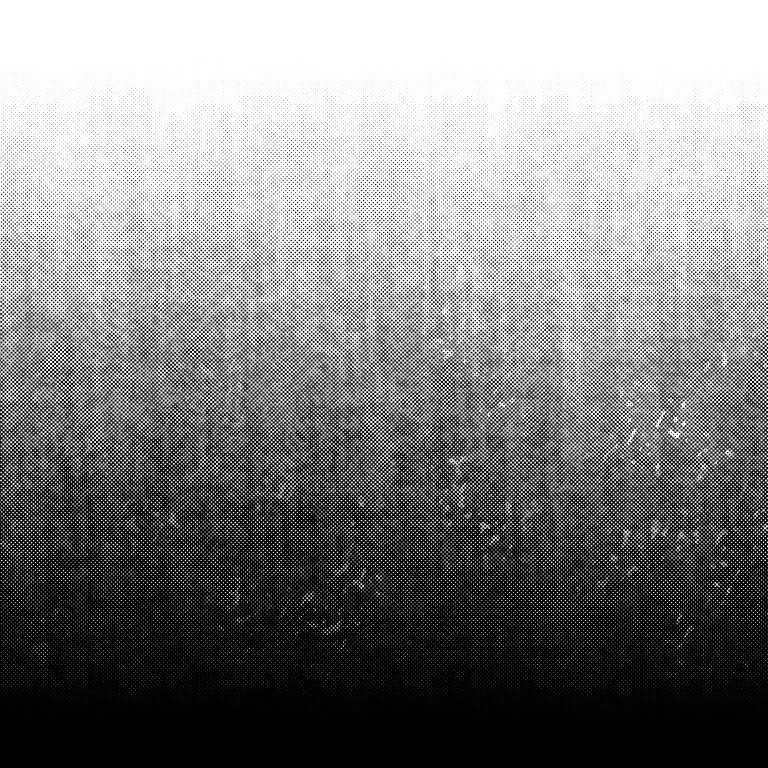
Reproduce this background procedurally as a Shadertoy shader.

```glsl
// A worn halftone fade from white at the top to black at the bottom.
// A smooth tone with streaks, clouds and chips is compared with a
// round dot screen; subsamples inside each pixel soften the dots.

#define SCREEN_CELLS 192.0   // dot periods across the canvas
#define SCREEN_WOBBLE 0.22   // misplacement of dots, in periods
#define FADE_BLACK 0.005     // height where the fade starts
#define FADE_WHITE 1.0       // height where the fade ends
#define STREAK_AMOUNT 0.10
#define CLOUD_AMOUNT 0.09
#define GRAIN_AMOUNT 0.22
#define CHIP_AMOUNT 0.45
#define SUBSAMPLES 4

const vec3 INK = vec3(0.0);
const vec3 PAPER = vec3(1.0);
const float TAU = 6.28319;

float hash(vec2 p) {
    return fract(sin(dot(p, vec2(127.1, 311.7))) * 43758.5453);
}

float valueNoise(vec2 p) {
    vec2 cell = floor(p), f = fract(p);
    f = f * f * (3.0 - 2.0 * f);
    float low = mix(hash(cell), hash(cell + vec2(1, 0)), f.x);
    float high = mix(hash(cell + vec2(0, 1)), hash(cell + vec2(1, 1)), f.x);
    return mix(low, high, f.y);
}

// Noise centred on zero
float signedNoise(vec2 p) {
    return valueNoise(p) - 0.5;
}

float softSpot(vec2 p, vec2 centre, vec2 radius) {
    vec2 d = (p - centre) / radius;
    return exp(-dot(d, d));
}

// Ragged clusters of chips where paper shows through
float chips(vec2 p) {
    vec2 slanted = vec2(p.x - 0.5 * p.y, p.y + 0.5 * p.x);
    float fine = smoothstep(0.70, 0.95, valueNoise(slanted * vec2(150.0, 95.0)));
    float cluster = smoothstep(0.45, 0.85, valueNoise(p * 17.0 + 5.0));
    return fine * cluster;
}

// Bell of midtones: 0 at black and white, 1 at middle grey
float midtone(float tone) {
    return 4.0 * tone * (1.0 - tone);
}

// Share of paper showing at a point, 0 to 1
float paperTone(vec2 p) {
    float fade = smoothstep(FADE_BLACK, FADE_WHITE, p.y);

    float streaks = signedNoise(p * vec2(110.0, 7.0))
                  + 0.5 * signedNoise(p * vec2(24.0, 2.5) + 23.0)
                  + 0.7 * signedNoise(p * vec2(7.0, 110.0) + 40.0);
    float clouds = signedNoise(p * vec2(8.0, 5.0) + 9.0) * 0.6
                 + 0.6 * signedNoise(p * vec2(28.0, 22.0) + 70.0)
                 + 0.7 * signedNoise(p * 64.0 + 31.0);
    float grain = signedNoise(p * 230.0);

    float tone = fade + midtone(fade) * (STREAK_AMOUNT * streaks
               + CLOUD_AMOUNT * clouds + GRAIN_AMOUNT * grain);

    // Lighter band on the right, darker patch left, lift in the upper half
    tone += 0.06 * softSpot(p, vec2(0.79, 0.50), vec2(0.12, 0.22));
    tone -= 0.05 * softSpot(p, vec2(0.26, 0.38), vec2(0.28, 0.15));
    tone += 0.04 * softSpot(p, vec2(0.5, 0.70), vec2(2.0, 0.20));

    float chipped = smoothstep(0.08, 0.25, p.y) * smoothstep(0.75, 0.4, p.y);
    tone += CHIP_AMOUNT * chips(p) * chipped * mix(0.3, 1.0, p.x);
    return clamp(tone, 0.0, 1.0);
}

// Staggered round dots, remapped so the values are spread evenly
float dotScreen(vec2 p, vec2 wobble) {
    vec2 wave = cos(TAU * (p * SCREEN_CELLS + wobble + vec2(0.13, 0.07)));
    float product = wave.x * wave.y;
    return 0.5 + 0.5 * sign(product) * pow(abs(product), 0.64);
}

void mainImage(out vec4 fragColor, in vec2 fragCoord) {
    vec2 uv = fragCoord / iResolution.xy;
    float tone = paperTone(uv);
    float softness = 0.015 + 0.10 * midtone(tone);
    vec2 wobble = SCREEN_WOBBLE * vec2(signedNoise(uv * 48.0 + 3.0),
                                       signedNoise(uv * 48.0 + 88.0));

    // Average the screen over the pixel
    float coverage = 0.0;
    for (int j = 0; j < SUBSAMPLES; j++) {
        for (int i = 0; i < SUBSAMPLES; i++) {
            vec2 offset = (vec2(i, j) + 0.5) / float(SUBSAMPLES) - 0.5;
            vec2 samplePoint = (fragCoord + offset) / iResolution.y;
            float threshold = mix(0.015, 0.985, dotScreen(samplePoint, wobble));
            coverage += smoothstep(-softness, softness, tone - threshold);
        }
    }
    coverage /= float(SUBSAMPLES * SUBSAMPLES);
    fragColor = vec4(mix(INK, PAPER, coverage), 1.0);
}
```
